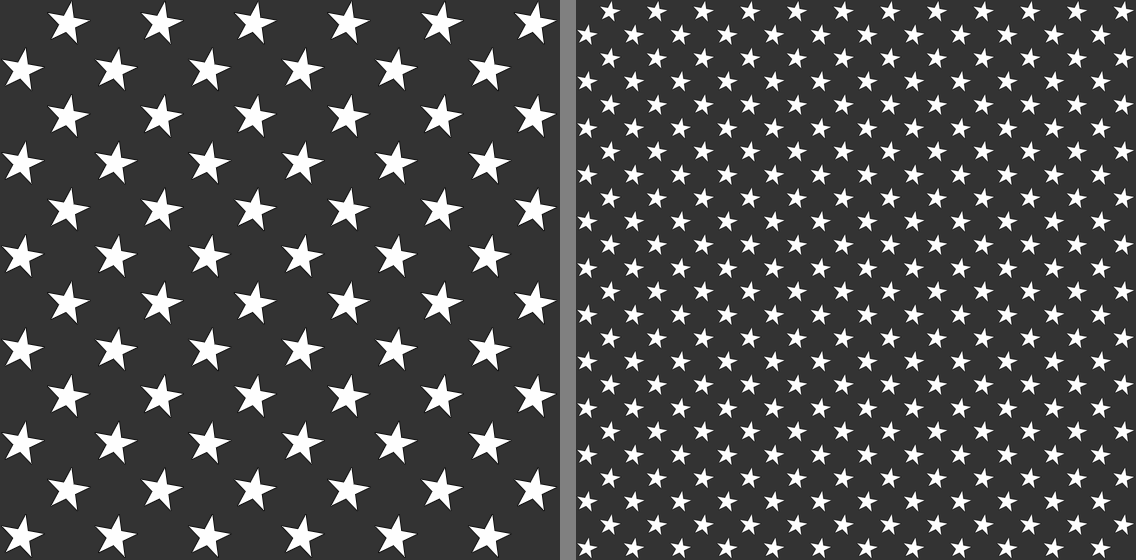
Left, the tile; right, the same tile 2 across and 2 down.
Reproduce this pattern procedurally as a WebGL 2 fragment shader.

```glsl
#version 300 es
precision highp float;
// Staggered rows of tilted white five-pointed stars, thinly edged in black, on charcoal.

uniform vec2 u_resolution;
out vec4 fragColor;

const float PI = 3.14159265;
const float REPEATS = 6.0;          // cells across and down, two stars per cell

// Sizes in cell units
const float STAR_RADIUS = 0.238;
const float INNER_RATIO = 0.382;    // notch radius over tip radius
const float STAR_TILT = 0.18;       // clockwise, in radians
const float OUTLINE_WIDTH = 0.011;
const vec2 FIRST_STAR = vec2(0.233, 0.248);
const vec2 STAGGER = vec2(0.491, 0.5);

const vec3 CHARCOAL = vec3(0.20);
const vec3 OUTLINE_BLACK = vec3(0.07);
const vec3 STAR_WHITE = vec3(0.995);

// Signed distance to a five-pointed star, negative inside
float starDistance(vec2 p, float radius, float innerRatio, float tilt) {
    // Fold the plane into half of one arm
    float halfArm = PI / 5.0;
    float angle = atan(p.x, p.y) - tilt;
    angle = abs(mod(angle + halfArm, 2.0 * halfArm) - halfArm);
    vec2 q = length(p) * vec2(sin(angle), cos(angle));

    // Distance to the edge from tip to notch
    vec2 tip = vec2(0.0, radius);
    vec2 notch = radius * innerRatio * vec2(sin(halfArm), cos(halfArm));
    vec2 edge = notch - tip;
    vec2 w = q - tip;
    float along = clamp(dot(w, edge) / dot(edge, edge), 0.0, 1.0);
    float side = edge.x * w.y - edge.y * w.x;
    return length(w - edge * along) * sign(side);
}

// Offset from a centre to the nearest of its repeats
vec2 wrapOffset(vec2 p, vec2 center) {
    return fract(p - center + 0.5) - 0.5;
}

// Share of a pixel covered by a shape
float coverage(float dist, float pixel) {
    return clamp(0.5 - dist / pixel, 0.0, 1.0);
}

void main() {
    vec2 cell = gl_FragCoord.xy / u_resolution * REPEATS;
    float pixel = REPEATS / min(u_resolution.x, u_resolution.y);

    // Nearest star of the two staggered rows
    float dist = 1.0;
    for (int row = 0; row < 2; row++) {
        vec2 p = wrapOffset(cell, FIRST_STAR + float(row) * STAGGER);
        dist = min(dist, starDistance(p, STAR_RADIUS, INNER_RATIO, STAR_TILT));
    }

    // Ground, outline, star
    vec3 color = mix(CHARCOAL, OUTLINE_BLACK, coverage(dist - OUTLINE_WIDTH, pixel));
    color = mix(color, STAR_WHITE, coverage(dist, pixel));
    fragColor = vec4(color, 1.0);
}
```
